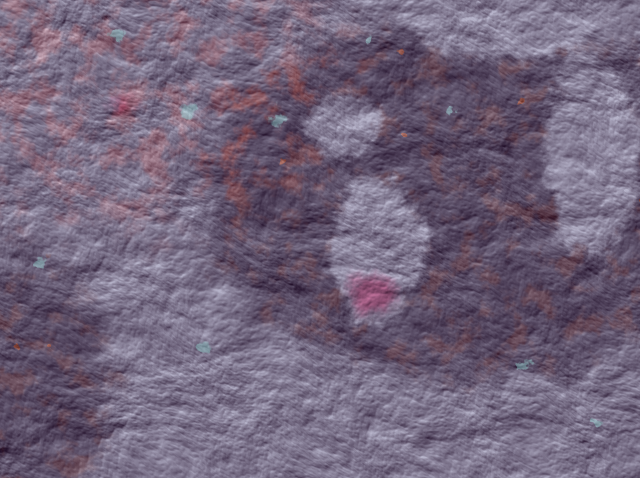
This texture is drawn by a WebGL 1 fragment shader. Its source:

```glsl
precision highp float;
// Weathered violet stone: pale lilac patches, a rosy corner and mineral specks.
// Ellipses with noisy edges lay out the tones; a creased gradient-noise relief
// is lit from the upper left, and the result runs through a plum-lilac ramp.

uniform vec2 u_resolution;

vec2 hash2(vec2 p) {
  vec2 q = vec2(dot(p, vec2(127.1, 311.7)), dot(p, vec2(269.5, 183.3)));
  return fract(sin(q) * 43758.5);
}

vec2 cornerGradient(vec2 cell) {
  float angle = 6.2832 * hash2(cell).x;
  return vec2(cos(angle), sin(angle));
}

float gradientNoise(vec2 p) {
  vec2 i = floor(p), f = fract(p);
  vec2 u = f * f * f * (f * (f * 6.0 - 15.0) + 10.0);
  vec2 e = vec2(1.0, 0.0);
  float low = mix(dot(cornerGradient(i), f), dot(cornerGradient(i + e), f - e), u.x);
  float high = mix(dot(cornerGradient(i + e.yx), f - e.yx),
                   dot(cornerGradient(i + 1.0), f - 1.0), u.x);
  return mix(low, high, u.y);
}

float fbm(vec2 p) {
  float sum = 0.0, amp = 1.0;
  for (int i = 0; i < 4; i++) {
    sum += amp * gradientNoise(p);
    p = mat2(1.6, 1.2, -1.2, 1.6) * p + 7.3;
    amp *= 0.55;
  }
  return sum;
}

// Creased surface height, folds drawn out along a shallow diagonal
float relief(vec2 p) {
  p += 0.03 * vec2(gradientNoise(p * 6.0), gradientNoise(p * 6.0 + 31.0));
  p = mat2(0.93, 0.37, -0.37, 0.93) * p * vec2(0.85, 1.2);
  float sum = 0.0, amp = 1.0, freq = 10.0;
  for (int i = 0; i < 5; i++) {
    float n = gradientNoise(p * freq + float(i) * 17.0);
    sum += amp * (n - 0.6 * abs(n));
    freq *= 1.95;
    amp *= 0.56;
  }
  return sum;
}

// Approximate distance into an ellipse, positive inside
float ellipse(vec2 p, vec2 centre, vec2 radius) {
  return (1.0 - length((p - centre) / radius)) * min(radius.x, radius.y);
}

// Irregular dots scattered over a jittered grid
float specks(vec2 p, float cells, float density, float size) {
  vec2 g = p * cells + 0.35 * vec2(fbm(p * 22.0), fbm(p * 22.0 + 9.0)) * size * 3.0;
  vec2 cell = floor(g);
  vec2 rnd = hash2(cell + 40.0);
  vec2 offset = fract(g) - mix(vec2(0.3), vec2(0.7), hash2(cell + 5.0));
  float radius = size * (0.5 + 0.5 * rnd.y);
  return step(rnd.x, density) * smoothstep(radius, radius * 0.6, length(offset));
}

void main() {
  vec2 p = gl_FragCoord.xy / u_resolution.y;
  float ragged = fbm(p * 9.0);
  float fine = fbm(p * 38.0 + 50.0);
  float edge = 0.035 * ragged + 0.016 * fine;

  // Dark plum ground, then the pale patches left on it
  float band = ellipse(p, vec2(0.98, 0.59), vec2(0.55, 0.38));
  float corner = ellipse(p, vec2(0.03, 0.19), vec2(0.19, 0.27));
  float dark = smoothstep(-0.05, 0.04, max(band, corner) + edge * 1.6);
  float pale = ellipse(p, vec2(0.79, 0.47), vec2(0.1, 0.15));
  pale = max(pale, ellipse(p, vec2(0.72, 0.745), vec2(0.075, 0.07)));
  pale = max(pale, ellipse(p, vec2(1.05, 1.0), vec2(0.23, 0.125)));
  pale = max(pale, ellipse(p, vec2(1.24, 0.69), vec2(0.1, 0.21)));
  pale = smoothstep(-0.014, 0.016, pale + edge * 0.8);
  float rosy = smoothstep(-0.12, 0.1, ellipse(p, vec2(0.22, 0.88), vec2(0.48, 0.33)) + edge * 2.0);
  dark *= 1.0 - pale;

  // Relief lit from the upper left
  vec2 toLight = vec2(-0.0018, 0.0036);
  float light = relief(p) - relief(p + toLight);
  float tone = mix(0.66, 0.24, dark) + 0.1 * pale - 0.06 * rosy * (1.0 - dark);
  tone -= 0.1 * smoothstep(0.1, -0.1, corner) * smoothstep(0.9, 1.34, p.x) * smoothstep(0.4, 0.0, p.y);
  tone += light * mix(2.3, 1.7, dark) + 0.09 * ragged + 0.1 * fine;
  vec3 colour = mix(vec3(0.25, 0.19, 0.29), vec3(0.62, 0.60, 0.69), clamp(tone, -0.3, 1.25));

  // Rosy and rusty staining
  float stain = smoothstep(-0.2, 0.5, fbm(p * 17.0 + 20.0));
  colour += vec3(0.10, -0.005, -0.035) * rosy * stain * (1.0 - pale);
  colour += vec3(0.07, 0.01, -0.03) * dark * stain * stain;

  // Crimson smudges and mineral specks
  float crimson = ellipse(p, vec2(0.785, 0.385), vec2(0.055, 0.04));
  crimson = max(crimson, ellipse(p, vec2(0.255, 0.775), vec2(0.026, 0.02)));
  crimson = smoothstep(-0.015, 0.025, crimson + edge * 0.7);
  colour = mix(colour, colour * vec3(1.08, 0.55, 0.72), crimson * 0.8);
  float mint = specks(p, 6.0, 0.13, 0.13);
  colour = mix(colour, vec3(0.54, 0.67, 0.70) + light * 0.6, mint * 0.75);
  float rust = specks(p + 3.0, 16.0, 0.05, 0.16) * dark;
  colour = mix(colour, vec3(0.62, 0.34, 0.27) + light, rust * 0.8);

  gl_FragColor = vec4(clamp(colour, 0.0, 1.0), 1.0);
}
```
